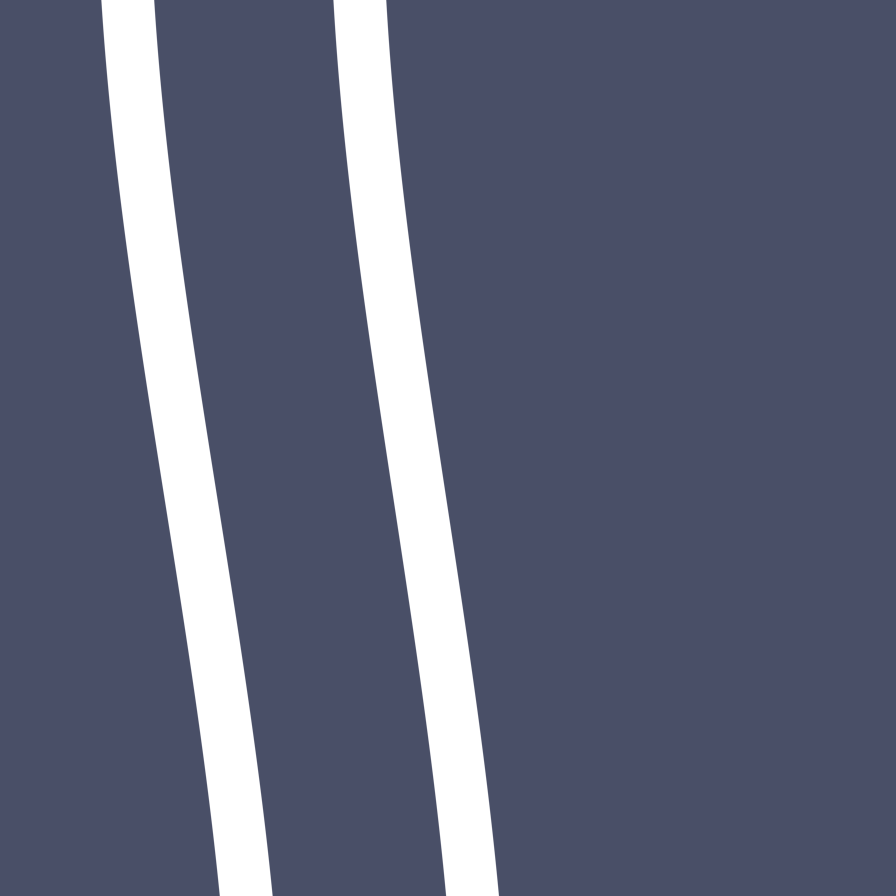
Give the GLSL for this background, as a WebGL 2 fragment shader.

```glsl
#version 300 es
precision highp float;

uniform vec2 u_resolution;
out vec4 fragColor;

const vec3 SLATE = vec3(0.287, 0.308, 0.402);
const vec3 WHITE = vec3(1.0);
const int BAND_COUNT = 2;
const float HALF_WIDTH = 0.0295;

// Cubic centre line; t runs from -1 at the top to 1 at the bottom.
float bandCentre(float t, float index) {
    float start = 0.2042 + 0.2558 * index;
    float slope = 0.0789 - 0.0032 * index;
    return start + t * (slope + t * (0.0045 - 0.0128 * t));
}

// Coverage of a band with constant horizontal width.
float bandMask(float x, float centre, float halfWidth, float pixel) {
    float edge = abs(x - centre) - halfWidth;
    return 1.0 - smoothstep(-0.75 * pixel, 0.75 * pixel, edge);
}

void main() {
    vec2 p = gl_FragCoord.xy / u_resolution;
    float pixel = 1.0 / u_resolution.x;
    float t = 1.0 - 2.0 * p.y;

    // Parallel curved bands
    float coverage = 0.0;
    for (int i = 0; i < BAND_COUNT; i++) {
        float centre = bandCentre(t, float(i));
        coverage = max(coverage, bandMask(p.x, centre, HALF_WIDTH, pixel));
    }

    fragColor = vec4(mix(SLATE, WHITE, coverage), 1.0);
}
```
